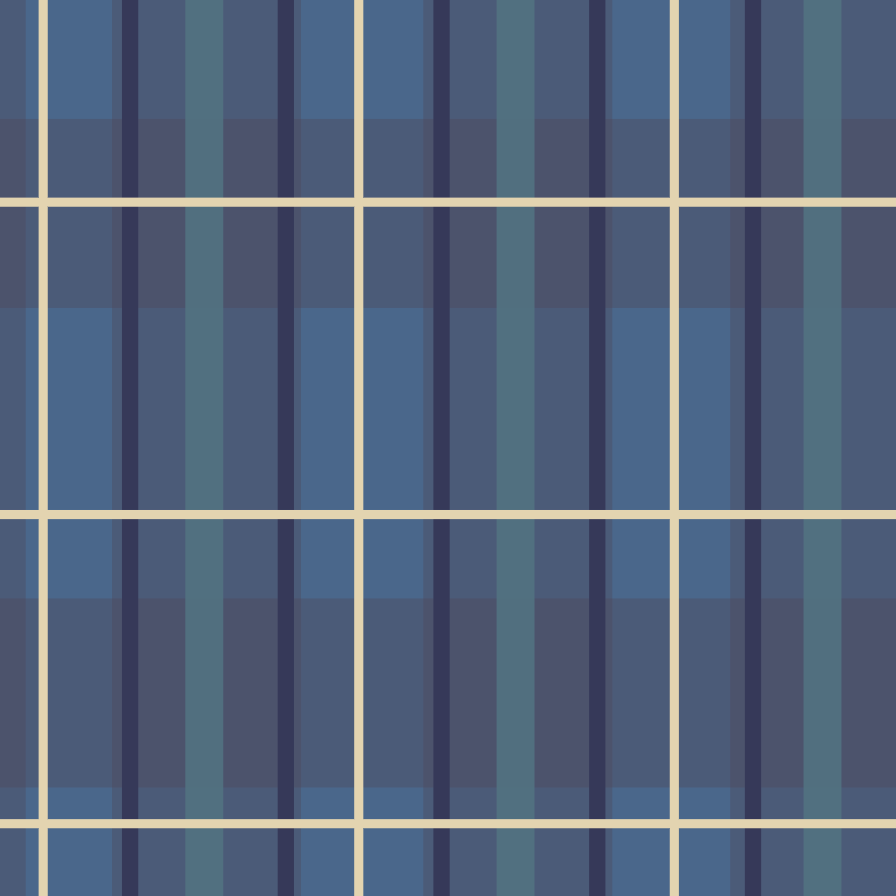
Reproduce this pattern procedurally as a WebGL 2 fragment shader.

```glsl
#version 300 es
precision highp float;

#define THIN_WIDTH 0.0102
#define NAVY_WIDTH 0.0182
#define TEAL_WIDTH 0.0423
#define BAND_WIDTH 0.2110
#define BAND_PERIOD 0.3438
#define BAND_DRIFT 0.0094
#define BAND_OPACITY 0.4
#define MAX_STRIPES 6

uniform vec2 u_resolution;
out vec4 fragColor;

const vec3 BLUE  = vec3(0.290, 0.405, 0.545);
const vec3 SHADE = vec3(0.305, 0.280, 0.358);
const vec3 NAVY  = vec3(0.210, 0.225, 0.350);
const vec3 TEAL  = vec3(0.318, 0.443, 0.502);
const vec3 CREAM = vec3(0.890, 0.830, 0.690);

float hash(float n) {
    return fract(sin(n) * 43758.5453);
}

// Coverage of one stripe, softened over a single pixel
float stripe(float x, float center, float width, float pixel) {
    return clamp((0.5 * width - abs(x - center)) / pixel + 0.5, 0.0, 1.0);
}

// Coverage of a row of stripes, each nudged by up to drift
float stripes(float x, float first, float period, float width, float drift, float pixel) {
    float cover = 0.0;
    for (int i = 0; i < MAX_STRIPES; i++) {
        float k = float(i);
        float center = first + k * period + drift * hash(k);
        cover = max(cover, stripe(x, center, width, pixel));
    }
    return cover;
}

void main() {
    vec2 uv = gl_FragCoord.xy / u_resolution;
    vec2 pixel = 1.0 / u_resolution;

    // Wide translucent bands, with a partial one entering at the left edge
    float warpBand = stripes(uv.x, 0.2305, BAND_PERIOD, BAND_WIDTH, BAND_DRIFT, pixel.x);
    warpBand = max(warpBand, stripe(uv.x, -0.0768, BAND_WIDTH, pixel.x));
    float weftBand = stripes(uv.y, 0.2266, 0.5352, BAND_WIDTH, 0.0, pixel.y);
    vec3 color = mix(BLUE, SHADE, BAND_OPACITY * warpBand);
    color = mix(color, SHADE, BAND_OPACITY * weftBand);

    // Narrow vertical stripes
    float navy = stripes(uv.x, 0.1452, 0.1738, NAVY_WIDTH, 0.0, pixel.x);
    float teal = stripes(uv.x, 0.2280, BAND_PERIOD, TEAL_WIDTH, BAND_DRIFT, pixel.x);
    color = mix(color, NAVY, navy);
    color = mix(color, TEAL, 0.95 * teal);

    // Thin cream lines in both directions
    float creamWarp = stripes(uv.x, 0.0482, 0.3522, THIN_WIDTH, 0.0, pixel.x);
    float creamWeft = stripes(uv.y, 0.0807, 0.3477, THIN_WIDTH, -0.0070, pixel.y);
    color = mix(color, CREAM, max(creamWarp, creamWeft));

    fragColor = vec4(color, 1.0);
}
```
